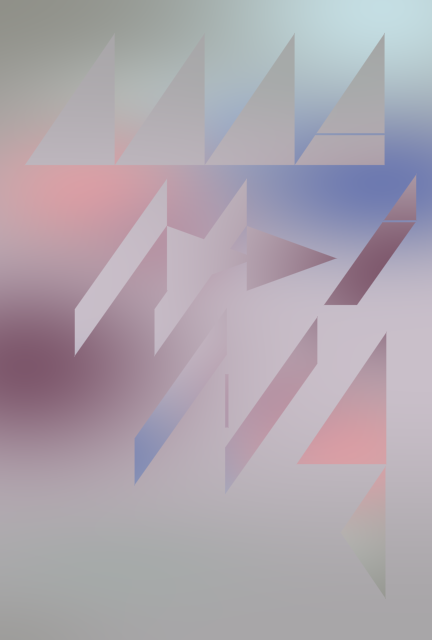
This background is drawn by a Shadertoy shader. Its source:

```glsl
const vec2 SHEET = vec2(5.2, 7.68);

// Blend a soft elliptical glow over a colour
vec3 glow(vec3 base, vec3 tint, vec2 p, vec2 center, vec2 radius, float strength) {
    vec2 d = (p - center) / radius;
    return mix(base, tint, strength * exp(-dot(d, d)));
}

// Blurred colour field, y pointing down
vec3 backdrop(vec2 p) {
    vec3 col = mix(vec3(.56, .56, .53), vec3(.79, .75, .79), smoothstep(0., 3.8, p.y));
    col = mix(col, vec3(.66, .65, .66), smoothstep(4.4, 7.5, p.y));
    col = glow(col, vec3(.72, .76, .74), p, vec2(1.9, 1.25), vec2(1.6, .65), .75);
    col = glow(col, vec3(.77, .87, .89), p, vec2(4.6, .1), vec2(2.2, 1.5), 1.);
    col = glow(col, vec3(.60, .70, .84), p, vec2(2.9, 1.6), vec2(.9, .6), .55);
    col = glow(col, vec3(.88, .63, .65), p, vec2(1.1, 2.3), vec2(1.35, .75), .95);
    col = glow(col, vec3(.70, .53, .61), p, vec2(2., 2.9), vec2(.9, .6), .55);
    col = glow(col, vec3(.42, .47, .69), p, vec2(4.6, 2.2), vec2(1.7, .82), .97);
    col = glow(col, vec3(.49, .34, .42), p, vec2(.3, 4.4), vec2(1.75, 1.12), 1.);
    col = glow(col, vec3(.64, .67, .66), p, vec2(1.4, 6.85), vec2(1.6, .6), .7);
    return glow(col, vec3(.59, .59, .57), p, vec2(0., 7.8), vec2(1.2, .6), .6);
}

// Right triangle, measured from its lower left corner
float sail(vec2 q) {
    return max(max(q.x - 1.08, q.y), -(q.y + 1.463 * q.x) / 1.772);
}

// Slanted strip with upright ends, measured from its left upper corner
float blade(vec2 q) {
    return max(abs(q.x - .555) - .555, (abs(q.y + 1.41 * q.x - .28) - .28) / 1.73);
}

// Isosceles triangle pointing right, measured from the middle of its base
float wedge(vec2 q, float halfBase, float slope) {
    return max(-q.x, (abs(q.y) + slope * q.x - halfBase) / length(vec2(1., slope)));
}

// Thin horizontal slit through a shape
float slit(float d, float offset) {
    return max(d, .012 - abs(offset));
}

float shapes(vec2 p) {
    float d = sail(p - vec2(3.57, 5.57));

    // Top row
    for (int i = 0; i < 4; i++) {
        float s = sail(p - vec2(.3 + 1.083 * float(i), 1.98));
        d = min(d, i == 3 ? slit(s, p.y - 1.61) : s);
    }

    // Paired strips and arrowheads
    for (int i = 0; i < 2; i++) {
        vec2 q = p - vec2(.96 * float(i), 0.);
        d = min(d, blade(q - vec2(.9, 3.71)));
        d = min(d, wedge(q - vec2(2.01, 3.1), .39, .361));
    }

    // Lower strips
    for (int i = 0; i < 2; i++)
        d = min(d, blade(p - vec2(1.62, 5.26) - float(i) * vec2(1.09, .11)));

    // Trimmed strip on the right
    float trimmed = max(blade(p - vec2(3.9, 3.66)), p.y - 3.66);
    d = min(d, slit(trimmed, p.y - 2.655));

    // Lower point and narrow bar
    d = min(d, wedge(vec2(4.64 - p.x, p.y - 6.39), .79, 1.463));
    vec2 bar = abs(p - vec2(2.73, 4.81)) - vec2(.02, .32);
    return min(d, max(bar.x, bar.y));
}

void mainImage(out vec4 fragColor, in vec2 fragCoord) {
    vec2 uv = fragCoord / iResolution.xy;
    vec2 p = vec2(uv.x, 1. - uv.y) * SHEET;
    float edge = .75 * SHEET.y / iResolution.y;

    // Shapes reveal the backdrop turned by half a circle
    float inside = 1. - smoothstep(-edge, edge, shapes(p));
    vec3 col = mix(backdrop(p), backdrop(SHEET - p), inside);
    fragColor = vec4(col, 1.);
}
```
